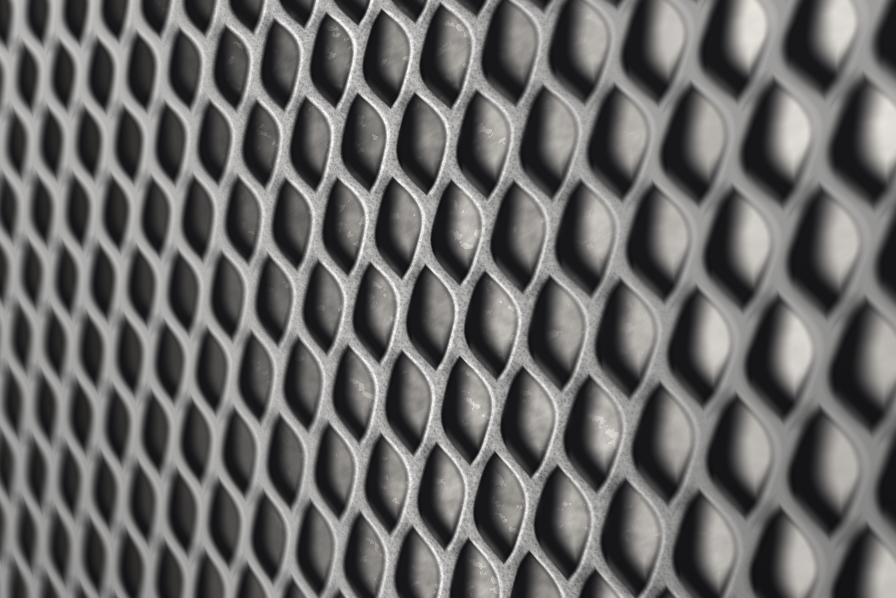
Reproduce this texture procedurally as a Shadertoy shader.

```glsl
// Expanded metal mesh receding to the left, over a shadowed plate, with shallow focus.

const vec3 SHADOW = vec3(0.085, 0.085, 0.095);
const vec3 STEEL = vec3(0.995, 0.99, 0.985);
const vec3 PLATE = vec3(1.0, 0.98, 0.955);

vec2 hash2(vec2 p) {
    vec3 q = fract(p.xyx * vec3(0.1031, 0.103, 0.0973));
    q += dot(q, q.yzx + 33.33);
    return fract((q.xx + q.yz) * q.zy);
}

// Distance to the nearest scattered point
float cellular(vec2 p) {
    vec2 cell = floor(p), f = fract(p);
    float nearest = 2.0;
    for (int j = -1; j <= 1; j++)
    for (int i = -1; i <= 1; i++) {
        vec2 o = vec2(i, j);
        nearest = min(nearest, length(o + hash2(cell + o) - f));
    }
    return nearest;
}

float layeredSines(vec2 p) {
    float sum = 0.0, amp = 0.5;
    for (int i = 0; i < 4; i++) {
        sum += amp * sin(p.x + 1.7 * sin(p.y)) * cos(p.y - 0.6 * p.x);
        p = mat2(1.6, 1.2, -1.2, 1.6) * p + 1.3;
        amp *= 0.55;
    }
    return sum;
}

float smoothMax(float a, float b, float k) {
    float h = max(k - abs(a - b), 0.0) / k;
    return max(a, b) + 0.25 * h * h * k;
}

// Tall rounded hexagon; zero lies on the centre line of the strands
float holeDistance(vec2 local, vec2 pitch) {
    vec2 q = abs(local) * pitch;
    vec2 n = normalize(vec2(0.4 * pitch.y, 0.5 * pitch.x));
    float slope = dot(q - vec2(0.0, 0.7 * pitch.y), n);
    return smoothMax(slope, q.x - 0.5 * pitch.x, 0.26 * pitch.x);
}

// Staggered lattice: xy = position in the nearest hole, z = distance
vec3 meshHole(vec2 uv, vec2 pitch) {
    vec2 period = vec2(1.0, 2.0);
    vec2 a = (fract(uv / period + 0.5) - 0.5) * period;
    vec2 b = (fract(uv / period) - 0.5) * period;
    float da = holeDistance(a, pitch), db = holeDistance(b, pitch);
    return da < db ? vec3(a, da) : vec3(b, db);
}

vec3 plateColor(vec2 uv, vec2 pitch, float x, float focus) {
    // Light falls through the holes, displaced by the gap behind the mesh
    vec3 beam = meshHole(uv - vec2(0.23, -0.17), pitch);
    float lit = 1.0 - smoothstep(-0.36 * pitch.x, -0.04 * pitch.x, beam.z);
    vec2 id = floor((uv - beam.xy) * 2.0 + 0.5);
    float level = mix(0.17, 0.62, smoothstep(0.1, 0.85, x));
    level += 0.19 * smoothstep(0.85, 1.4, x);
    level *= 0.9 + 0.2 * hash2(id).x;

    // Mottling and irregular flakes
    vec2 grain = uv * vec2(6.0, 8.0);
    float mottle = layeredSines(grain);
    float flake = smoothstep(0.4, 0.5, layeredSines(grain * 1.3 + 4.0));
    float tone = level * (1.0 + mottle * mix(0.04, 0.2, focus)) + 0.13 * flake * focus;
    return mix(SHADOW, PLATE * tone, lit);
}

// One for the strands that rise to the right, zero on the long S-curves
float crossStrand(vec2 local) {
    return smoothstep(0.0, 0.1, local.x * local.y) * smoothstep(0.3, 0.45, abs(local.y));
}

vec3 strandColor(vec2 uv, vec3 hole, float halfWidth, float x, float focus) {
    // Side runs from -1 to 1 across a strand, lighter towards its left edge
    float across = clamp(-hole.z / halfWidth, 0.0, 1.0);
    float side = across * clamp(hole.x * 8.0, -1.0, 1.0);
    float rim = smoothstep(0.2, 0.55, side) * (1.0 - smoothstep(0.75, 1.0, side));
    float tone = mix(0.69, 0.59, smoothstep(0.4, 1.3, x));
    tone += 0.12 * side - 0.12 * crossStrand(hole.xy);

    // Brushed scratches, pits and a bright worn edge
    float scratches = layeredSines(uv * vec2(26.0, 30.0));
    float pits = 1.0 - smoothstep(0.1, 0.4, cellular(uv * vec2(15.0, 20.0)));
    tone += focus * (0.1 * scratches - 0.08 * pits + 0.14 * rim);
    return STEEL * tone;
}

void mainImage(out vec4 fragColor, in vec2 fragCoord) {
    vec2 p = fragCoord / iResolution.y;
    float x = p.x, y = 1.0 - p.y;

    // Perspective: nearness grows linearly to the right
    float leanX = x - 0.115 * (1.0 - x / 1.449) * (y - 0.24);
    float nearness = leanX + 2.1;
    vec2 pitch = vec2(nearness * nearness / 79.7, 0.0551 * (x + 1.936));
    vec2 uv = vec2(0.43 - 79.7 / nearness, (y - 0.24) / pitch.y);
    uv += 0.015 * vec2(sin(uv.y * 2.3 + uv.x), sin(uv.x * 1.9 - uv.y));

    // Sway stretches the falling strands into S-curves
    uv.x += 0.06 * sin(6.2832 * uv.y);

    // Focus is sharpest on a leaning line near the middle
    float defocus = abs(x - 0.25 * (y - 0.5) - 0.74);
    float focus = 1.0 - smoothstep(0.06, 0.5, defocus);
    float blur = 0.001 + 0.012 * defocus + 0.6 / iResolution.y;

    // Strands spread out of focus; the S-curves are wider than the cross strands
    vec3 hole = meshHole(uv, pitch);
    float halfWidth = mix(0.0122, 0.0097, smoothstep(0.0, 0.6, x));
    halfWidth += 0.005 * smoothstep(0.85, 1.45, x);
    halfWidth *= mix(0.85, 1.08, smoothstep(-0.12, 0.12, -hole.x * hole.y));
    float strand = smoothstep(-halfWidth - blur, -halfWidth + blur, hole.z);
    vec3 color = plateColor(uv, pitch, x, focus);
    color *= 1.0 - 0.3 * smoothstep(-2.0 * halfWidth, -halfWidth, hole.z);
    color = mix(color, strandColor(uv, hole, halfWidth, x, focus), strand);

    // Brighter top, dimmer lower corners
    color *= 1.05 - 0.18 * y * smoothstep(0.3, 0.95, abs(x - 0.75) + 0.3 * y);
    fragColor = vec4(clamp(color, 0.0, 1.0), 1.0);
}
```
